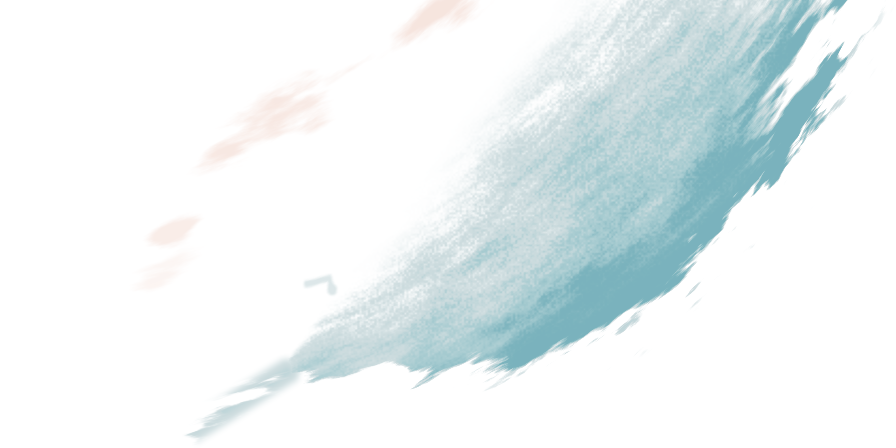
A Shadertoy shader for this background:

```glsl
#define RIM_CENTRE vec2(0.84, 1.21)
#define RIM_RADIUS 1.062
#define FLOW_POLE vec2(-0.1, 2.2)
#define GRAIN_SCALE 210.0
#define GRAIN_AMOUNT 0.22
#define MIST vec3(0.80, 0.86, 0.87)
#define SEA vec3(0.66, 0.80, 0.82)
#define TEAL vec3(0.48, 0.70, 0.74)
#define BLUSH vec3(0.96, 0.88, 0.85)

float hash(vec2 p) {
    vec3 q = fract(vec3(p.xyx) * 0.1031);
    q += dot(q, q.yzx + 33.33);
    return fract((q.x + q.y) * q.z);
}

float noise(vec2 p) {
    vec2 i = floor(p), f = fract(p);
    f = f * f * (3.0 - 2.0 * f);
    return mix(mix(hash(i), hash(i + vec2(1, 0)), f.x),
               mix(hash(i + vec2(0, 1)), hash(i + vec2(1, 1)), f.x), f.y);
}

float fbm(vec2 p) {
    float sum = 0.0, weight = 0.5;
    for (int i = 0; i < 5; i++) {
        sum += weight * noise(p);
        p = mat2(1.6, 0.25, -0.25, 1.6) * p * 1.25 + 17.3;
        weight *= 0.5;
    }
    return sum / 0.97;
}

float segment(vec2 p, vec2 a, vec2 b) {
    vec2 d = b - a;
    return length(p - a - d * clamp(dot(p - a, d) / dot(d, d), 0.0, 1.0));
}

// Soft tilted ellipse, broken up by the brush texture
float wash(vec2 p, vec2 centre, vec2 size, float texture01) {
    vec2 d = mat2(0.86, -0.51, 0.51, 0.86) * (p - centre) / size;
    float body = 1.0 - length(d) + (texture01 - 0.5) * 3.0;
    return smoothstep(0.0, 0.8, body) * smoothstep(2.0, 0.7, length(d));
}

vec3 pigment(float k) {
    vec3 c = mix(vec3(1.0), MIST, smoothstep(0.0, 0.42, k));
    c = mix(c, SEA, smoothstep(0.38, 0.68, k));
    return mix(c, TEAL, smoothstep(0.62, 1.0, k));
}

void mainImage(out vec4 fragColor, in vec2 fragCoord) {
    vec2 p = fragCoord / iResolution.y;

    // Brush direction curves around a distant pole
    vec2 q = p - FLOW_POLE;
    vec2 flow = vec2(atan(q.y, q.x) * 2.2, length(q));
    float cloud = fbm(p * 4.0 + 3.0);
    flow.y += (cloud - 0.5) * 0.03;
    float streak = fbm(flow * vec2(6.0, 32.0));
    float bristle = fbm(flow * vec2(14.0, 75.0) + 40.0);
    float grain = noise(p * GRAIN_SCALE) - 0.5;

    // Ragged round rim with a small notch below
    float ragged = smoothstep(1.35, 1.8, p.x);
    float depth = RIM_RADIUS - length(p - RIM_CENTRE);
    vec2 notch = (p - vec2(0.885, 0.165)) / vec2(0.035, 0.025);
    float edge = depth + (streak - 0.5) * mix(0.07, 0.20, ragged)
               + (bristle - 0.5) * 0.05 - 0.045 * exp(-dot(notch, notch));
    float inside = smoothstep(-0.006, 0.014, edge);

    // Left side: crisp near the foot, feathered above
    float left = dot(p - vec2(0.61, 0.146), vec2(0.861, -0.508));
    left += (cloud - 0.5) * 0.05 + (streak - 0.5) * 0.05;
    float feather = mix(0.03, 0.22, smoothstep(0.28, 0.5, p.y));
    inside *= smoothstep(-0.01, feather, left);

    // Pigment gathers toward the lower right and along the rim
    float across = dot(p - vec2(0.70, 0.43), vec2(0.75, -0.66));
    float k = 1.22 * max(across + 0.01, 0.0);
    float rim = exp(-pow(max(depth, 0.0) / 0.11, 2.0));
    k += 0.34 * rim * smoothstep(0.5, 1.1, p.x + 0.25);
    float body = smoothstep(0.0, 0.3, k);
    k += body * ((cloud - 0.5) * 0.45 + (streak - 0.5) * 0.5 + (bristle - 0.5) * 0.2);
    k += grain * GRAIN_AMOUNT * body * (1.0 - 0.6 * rim);

    // Dry brush gaps at the upper right
    float dry = smoothstep(1.60, 1.76, p.x) * smoothstep(0.52, 0.74, p.y);
    k *= mix(1.0, smoothstep(0.40, 0.62, streak * 0.7 + bristle * 0.3), dry);
    k = clamp(k, 0.0, 1.0) * inside;

    // Tail and small hook on the left
    float tail = segment(p, vec2(0.43, 0.04), vec2(0.64, 0.17));
    float tailMask = smoothstep(0.05, 0.0, tail) * smoothstep(0.42, 0.62, streak + 0.2 * (p.x - 0.5));
    k = max(k, 0.5 * tailMask);
    float hook = min(segment(p, vec2(0.685, 0.368), vec2(0.735, 0.378)),
                     segment(p, vec2(0.735, 0.378), vec2(0.742, 0.35)));
    k = max(k, 0.26 * smoothstep(0.016, 0.002, hook + (bristle - 0.5) * 0.01));

    // Stray flecks beyond the rim
    float near = smoothstep(-0.14, -0.02, depth) * smoothstep(0.03, -0.01, depth);
    float fleck = smoothstep(0.60, 0.70, streak * 0.55 + bristle * 0.45);
    k = max(k, 0.5 * near * fleck * smoothstep(0.9, 1.3, p.x));

    // Pale warm strokes at the upper left
    float brush = mix(streak, cloud, 0.35);
    float blush = 0.75 * wash(p, vec2(0.61, 0.727), vec2(0.18, 0.065), brush);
    blush = max(blush, 0.85 * wash(p, vec2(0.99, 0.97), vec2(0.14, 0.038), brush));
    blush = max(blush, 0.5 * wash(p, vec2(0.78, 0.845), vec2(0.10, 0.022), brush));
    blush = max(blush, 0.6 * wash(p, vec2(0.385, 0.48), vec2(0.06, 0.028), brush));
    blush = max(blush, 0.35 * wash(p, vec2(0.36, 0.38), vec2(0.09, 0.035), brush));

    vec3 colour = pigment(k) * mix(vec3(1.0), BLUSH, blush);
    fragColor = vec4(colour, 1.0);
}
```
